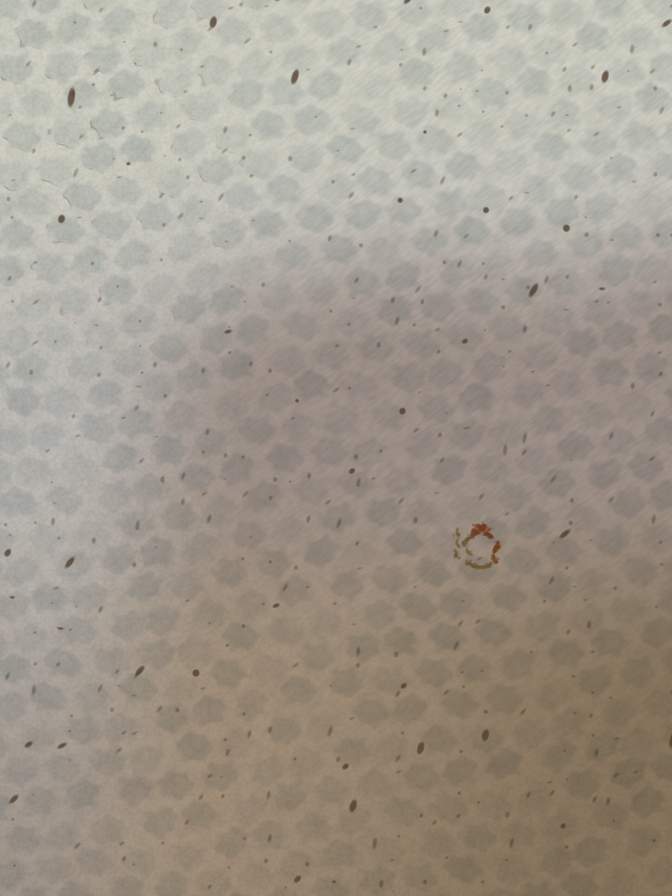
Give the GLSL for this texture, as a Shadertoy shader.

```glsl
vec2 hash2(vec2 c) {
    return fract(sin(vec2(dot(c, vec2(127.1, 311.7)), dot(c, vec2(269.5, 183.3)))) * 43758.5);
}

mat2 rotation(float a) {
    return mat2(cos(a), -sin(a), sin(a), cos(a));
}

// Cellular noise: distance to the nearest scattered point, centred on zero
float cellular(vec2 p) {
    vec2 cell = floor(p);
    float nearest = 4.0;
    for (int j = -1; j <= 1; j++)
        for (int i = -1; i <= 1; i++) {
            vec2 c = cell + vec2(i, j);
            nearest = min(nearest, length(c + hash2(c) - p));
        }
    return nearest - 0.45;
}

// Staggered embossed discs: x is the soft fill, y a thin crease on the lower left rim
vec2 dimples(vec2 p) {
    vec2 size = vec2(0.050, 0.037);
    vec2 q = rotation(0.16) * p;
    q += 0.004 * sin(q.yx * vec2(23.0, 17.0) + vec2(1.0, 4.0));
    vec2 cell = floor(q / size);
    vec2 result = vec2(0.0);
    for (int j = -1; j <= 1; j++)
        for (int i = -1; i <= 1; i++) {
            vec2 c = cell + vec2(i, j);
            vec2 rnd = hash2(c + 7.0);
            vec2 centre = c + 0.5 + (rnd - 0.5) * 0.25;
            centre.x += 0.5 * mod(c.y, 2.0) - 0.25;
            vec2 d = q - centre * size;
            float r = length(d * vec2(0.88, 1.08)) + 0.003 * sin(d.x * 260.0 + rnd.x * 6.0) * sin(d.y * 310.0);
            float fill = smoothstep(0.021, 0.012, r) * (0.45 + 0.55 * rnd.y);
            float rim = smoothstep(0.0022, 0.0004, abs(r - 0.017));
            rim *= smoothstep(0.004, 0.016, dot(d, vec2(-0.85, -0.5))) * step(0.4, rnd.x);
            result = max(result, vec2(fill, rim));
        }
    return result;
}

// Sparse slanted flecks, one at most in each cell
float flecks(vec2 p, float size, float radius, float chance) {
    vec2 cell = floor(p / size);
    vec2 rnd = hash2(cell + 31.0);
    vec2 shape = hash2(cell + 83.0);
    vec2 d = p - (cell + 0.2 + 0.6 * rnd) * size;
    d = rotation(0.7 + (shape.x - 0.5) * 1.6) * d;
    d.x *= mix(0.35, 1.0, shape.y);
    float r = radius * (0.5 + shape.x);
    float soft = 0.7 / iResolution.y + 0.0004;
    return smoothstep(r + soft, r - soft, length(d)) * step(hash2(cell + 59.0).x, chance);
}

void mainImage(out vec4 fragColor, in vec2 fragCoord) {
    vec2 uv = fragCoord / iResolution.xy;
    vec2 p = fragCoord / iResolution.y;

    // Cool light from the top left, warm shadow toward the lower right
    vec3 lit = mix(vec3(0.60, 0.56, 0.52), vec3(0.70, 0.69, 0.67), smoothstep(0.0, 0.55, uv.y));
    lit = mix(lit, vec3(0.765, 0.765, 0.72), smoothstep(0.55, 0.92, uv.y + 0.08 * (0.5 - uv.x)));
    vec3 warm = mix(vec3(0.60, 0.53, 0.45), vec3(0.505, 0.435, 0.345), smoothstep(0.2, 0.9, uv.x - 0.6 * uv.y));
    vec3 shade = mix(warm, vec3(0.59, 0.54, 0.51), smoothstep(0.22, 0.52, uv.y));
    float edge = uv.y - 0.09 * uv.x + 0.015 * sin(uv.x * 9.0);
    float shadow = smoothstep(0.74, 0.52, edge) * smoothstep(0.06, 0.38, uv.x + 0.15 * (0.4 - uv.y));
    vec3 color = mix(lit, shade, shadow);

    // Embossing, creased most where the light grazes at the upper left
    vec2 emboss = dimples(p);
    float grazing = smoothstep(0.6, 0.1, uv.x) * smoothstep(0.45, 0.8, uv.y);
    color *= 1.025 - emboss.x * vec3(0.105, 0.085, 0.075);
    color *= 1.0 - 0.16 * grazing * emboss.y * smoothstep(-0.2, 0.2, cellular(p * 70.0));

    // Pulp mottling and fibres, combed diagonally toward the right
    vec2 along = rotation(0.65) * p;
    float combed = smoothstep(0.15, 0.6, uv.x) * smoothstep(0.0, 0.5, uv.y);
    float streaks = cellular(along * vec2(75.0, 290.0)) + 0.6 * cellular(along * vec2(40.0, 150.0) + 9.0);
    float pulp = cellular(p * 240.0) + 0.6 * cellular(p * 110.0 + 5.0);
    float grain = mix(pulp, streaks, 0.2 + 0.6 * combed);
    color *= 1.0 - 0.075 * grain - 0.05 * cellular(p * 48.0);

    // Dark inclusions in the paper
    color = mix(color, color * vec3(0.70, 0.66, 0.60), 0.7 * flecks(p, 0.024, 0.0015, 0.3));
    color = mix(color, vec3(0.30, 0.23, 0.16), 0.75 * flecks(p + 0.4, 0.075, 0.0026, 0.28));

    // Ragged rust blot: a broken ring with a smear beside it
    vec2 d = p - vec2(0.537, 0.388);
    float ragged = cellular(p * 170.0);
    float ring = abs(length(d * vec2(1.0, 0.8)) - 0.017 - 0.002 * sin(d.y * 300.0));
    float smear = length(vec2(d.x + 0.027, max(abs(d.y - 0.005) - 0.014, 0.0)));
    float blot = smoothstep(0.0045, 0.001, min(ring, smear) + 0.005 * ragged);
    blot *= smoothstep(0.35, -0.1, cellular(p * 95.0 + 3.0));
    vec3 rust = mix(vec3(0.40, 0.31, 0.16), vec3(0.42, 0.19, 0.07), smoothstep(-0.012, 0.015, d.x + d.y));
    color = mix(color, rust, 0.85 * blot);

    fragColor = vec4(clamp(color, 0.0, 1.0), 1.0);
}
```
